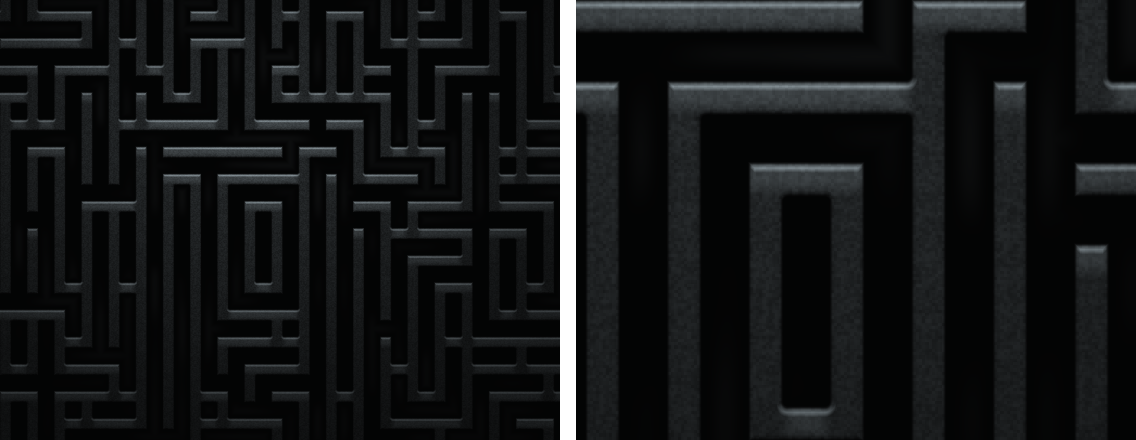
Left, the full canvas; right, a detail of the centre.
Reproduce this pattern procedurally as a Shadertoy shader.

```glsl
// Dark embossed maze: raised charcoal walls with lit upper edges over a black floor
float hash(vec2 p) {
    return fract(sin(dot(p, vec2(127.1, 311.7))) * 43758.5453);
}

// Each block of 2x2 posts reaches toward one neighbouring block, more often up or down
vec2 branch(vec2 block) {
    float way = hash(block + 17.3) < 0.5 ? -1.0 : 1.0;
    float turn = mix(hash(floor(block * 0.5) + 5.7), hash(block + 2.1), 0.65);
    return turn < 0.4 ? vec2(way, 0.0) : vec2(0.0, way);
}

bool linked(vec2 a, vec2 b) {
    return branch(a) == b - a || branch(b) == a - b;
}

// Walls trace the outline of the block tree, with some gaps and extra joints
bool hasWall(vec2 post, vec2 dir) {
    vec2 a = floor(post * 0.5), b = floor((post + dir) * 0.5);
    if (a != b) return linked(a, b) || hash(post + dir * 31.0) < 0.16;
    vec2 outward = (mod(post, 2.0) * 2.0 - 1.0) * dir.yx;
    float gap = floor(hash(a + 9.4) * 7.0) - 3.0;
    return !linked(a, a + outward) && gap != dot(outward, vec2(1.0, 2.0));
}

// Signed distance to the walls: square outer corners, filleted inner ones
float mazeDistance(vec2 p) {
    const float halfWidth = 0.195, fillet = 0.08;
    vec2 cell = floor(p), f = p - cell;
    vec2 right = vec2(1.0, 0.0), up = vec2(0.0, 1.0);
    float left = hasWall(cell, up) ? f.x : 1.0;
    float rightSide = hasWall(cell + right, up) ? 1.0 - f.x : 1.0;
    float bottom = hasWall(cell, right) ? f.y : 1.0;
    float top = hasWall(cell + up, right) ? 1.0 - f.y : 1.0;
    vec2 d = vec2(min(left, rightSide), min(bottom, top)) - halfWidth;
    float walls = max(fillet, min(d.x, d.y)) - length(max(fillet - d, 0.0));
    vec2 toPost = min(f, 1.0 - f);
    return min(walls, max(toPost.x, toPost.y) - halfWidth);
}

float bevel(float d) {
    return clamp(-d / 0.06, 0.0, 1.0);
}

float smoothNoise(vec2 p) {
    vec2 i = floor(p), f = fract(p);
    f = f * f * (3.0 - 2.0 * f);
    return mix(mix(hash(i), hash(i + vec2(1, 0)), f.x),
               mix(hash(i + vec2(0, 1)), hash(i + vec2(1, 1)), f.x), f.y);
}

void mainImage(out vec4 fragColor, in vec2 fragCoord) {
    vec2 uv = fragCoord / iResolution.xy;
    vec2 p = fragCoord / iResolution.y * 16.2 + vec2(62.8, 34.4);
    float soft = max(16.2 / iResolution.y, 0.03) * 0.8;

    float d = mazeDistance(p);
    float slope = bevel(d) - bevel(mazeDistance(p + vec2(0.0, 0.055)));
    float openAbove = smoothstep(-0.05, 0.22, mazeDistance(p + vec2(0.0, 0.4)));

    // Light falls off from the upper middle
    float light = mix(1.42, 0.58, smoothstep(0.0, 0.8, length(uv - vec2(0.45, 0.72))));
    float grain = smoothNoise(p * 16.0) + hash(floor(p * 25.0)) - 1.0;

    // Wall tops, bright on upper edges and dim on lower ones
    float wall = 0.108 + 0.078 * openAbove + 0.22 * max(slope, 0.0) + 0.05 * min(slope, 0.0);
    wall *= mix(0.85, 1.0, bevel(d)) * light;
    wall += 0.027 * grain * light;

    // Floor, nearly black with faint patches between the shadows
    float patches = smoothstep(0.45, 0.9, smoothNoise(p * 0.6));
    float ground = 0.014 + 0.026 * patches * smoothstep(0.05, 0.3, d) * light;

    float tone = mix(ground, wall, 1.0 - smoothstep(-soft, soft, d));
    fragColor = vec4(max(tone, 0.0) * vec3(0.92, 1.0, 1.04), 1.0);
}
```
